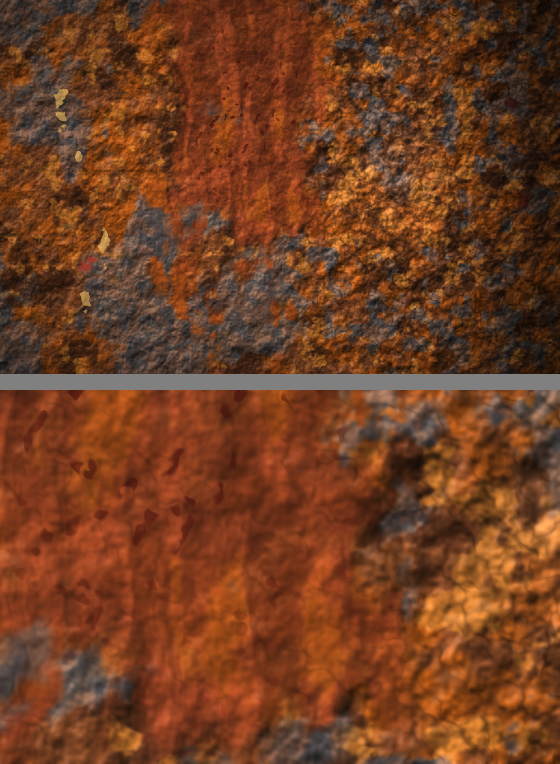
Top: the whole. Bottom: its middle third, enlarged.
A Shadertoy shader for this texture:

```glsl
// Weathered iron sheet: streaked red rust between slate patches and coarse ochre grit.
// Warped layered noise picks the pigments, cellular noise makes the pits and granules,
// and a slanted difference of the height field lights the crust.

const vec3 BROWN  = vec3(.41, .225, .12);
const vec3 ORANGE = vec3(.56, .27, .07);
const vec3 UMBER  = vec3(.21, .115, .07);
const vec3 RED    = vec3(.47, .20, .105);
const vec3 OCHRE  = vec3(.68, .41, .15);
const vec3 STEEL  = vec3(.25, .255, .27);
const vec3 ASH    = vec3(.38, .29, .25);
const vec3 DUST   = vec3(.60, .44, .34);
const vec3 CHALK  = vec3(.86, .79, .70);
const vec3 CREAM  = vec3(.80, .62, .34);
const vec3 PINK   = vec3(.64, .21, .16);
const vec3 PIT    = vec3(.24, .06, .045);

const float RELIEF = 4.6;                     // strength of the slanted light
const vec2  LIGHT_STEP = vec2(-.0025, .0038); // towards the light, in canvas heights

// Clusters of chipped paint: centre and radii, as fractions of the canvas
const vec4 CHIPS[8] = vec4[8](
    vec4(.155, .27, .022, .16), vec4(.18, .03, .02, .05),
    vec4(.31, .03, .015, .04),  vec4(.74, .12, .028, .14),
    vec4(.565, .36, .02, .13),  vec4(.95, .86, .02, .10),
    vec4(.985, .15, .015, .15), vec4(.69, .72, .02, .10));
// Larger flakes and dark knots: centre and size
const vec3 FLAKES[4] = vec3[4](
    vec3(.102, .71, .034), vec3(.183, .335, .024),
    vec3(.155, .20, .022), vec3(.14, .59, .014));
const vec3 KNOTS[2] = vec3[2](vec3(.914, .73, .022), vec3(.93, .46, .022));

float hash(vec2 p) {
    vec3 q = fract(p.xyx * .1031);
    q += dot(q, q.yzx + 33.33);
    return fract((q.x + q.y) * q.z);
}

float valueNoise(vec2 p) {
    vec2 i = floor(p), f = fract(p);
    f = f * f * (3. - 2. * f);
    return mix(mix(hash(i), hash(i + vec2(1, 0)), f.x),
               mix(hash(i + vec2(0, 1)), hash(i + vec2(1, 1)), f.x), f.y);
}

float layers(vec2 p, int octaves) {
    float sum = 0., total = 0., amp = .5;
    for (int i = 0; i < octaves; i++) {
        sum += amp * valueNoise(p);
        total += amp;
        amp *= .5;
        p = p * 2.03 + vec2(17.3, 9.1);
    }
    return sum / total;
}

// Distance to the nearest cell point, and the random value of that cell
vec2 cellular(vec2 p) {
    vec2 best = vec2(9., 0.), i = floor(p);
    for (int y = -1; y <= 1; y++)
    for (int x = -1; x <= 1; x++) {
        vec2 c = i + vec2(x, y);
        float d = length(c + vec2(hash(c + 3.7), hash(c + 51.3)) - p);
        if (d < best.x) best = vec2(d, hash(c + 87.1));
    }
    return best;
}

float crust(vec2 p) { return layers(p * 24., 4); }

void mainImage(out vec4 fragColor, in vec2 fragCoord) {
    vec2 uv = fragCoord / iResolution.xy;
    vec2 p = fragCoord / iResolution.y;
    vec2 aspect = vec2(iResolution.x / iResolution.y, 1.);

    // Noise fields, from broad to fine
    vec2 warped = p + .07 * (vec2(layers(p * 7., 4), layers(p * 7. + 40., 4)) - .5);
    float broad = layers(warped * 7. + 5., 6);
    float blotch = layers(warped * 12. + 60., 5);
    float grit = layers(p * 42. + 20., 3);
    float grain = layers(p * 28. + 90., 4);
    float streak = layers(warped * vec2(34., 2.6) + 11., 4);
    vec2 granule = cellular(p * 58. + 2. * grit);

    // Vertical zones: slate at left, smooth red film in the middle, grit at right
    float x = uv.x + .12 * (broad - .5);
    float left = 1. - smoothstep(.22, .36, x);
    float right = smoothstep(.48, .66, x);
    float middle = (1. - left) * (1. - right);
    float film = middle * mix(.35, 1., smoothstep(.1, .65, uv.y));
    film = smoothstep(.32, .72, film + .9 * (streak - .5) + 1.1 * (blotch - .5));

    // Rust pigments
    vec3 col = mix(BROWN, ORANGE, smoothstep(.36, .62, mix(blotch, grit, .3 + .3 * right)));
    col = mix(col, UMBER, .8 * smoothstep(.5, .66, layers(warped * 15. + 33., 5) + .03 * right));
    col = mix(col, OCHRE, .75 * smoothstep(.56, .7, grain + .03 * right - .02 * left));
    vec3 redCoat = RED * mix(.78, 1.22, smoothstep(.3, .7, streak));
    redCoat = mix(redCoat, ORANGE, .7 * smoothstep(.55, .68, .5 * (streak + blotch)));
    col = mix(col, redCoat, .85 * film);

    // Bare slate: broad patches at left, small grains at right
    float bare = mix(broad, layers(p * 25. + 70., 4), .75 * right);
    bare = smoothstep(.5, .59, bare + .03 * left - .11 * film - .025 * right);
    col = mix(col, mix(STEEL, ASH, smoothstep(.35, .6, grit)), .85 * bare);

    // Pale bloom and slanted light on the crust
    vec2 haze = (uv - vec2(.72, .54)) / vec2(.07, .13);
    col = mix(col, DUST, .5 * exp(-dot(haze, haze)) * smoothstep(.3, .65, grit));
    float lit = RELIEF * (crust(p) - crust(p + LIGHT_STEP)) * mix(1., .5, film);
    lit = clamp(lit, -.6, .65);
    col *= 1. + lit;
    col = mix(col, DUST, smoothstep(.08, .5, lit) * mix(.3, .6, bare));
    col *= mix(1., mix(1.18, .66, smoothstep(.2, .75, granule.x)), .35 + .45 * right);

    // Dark drops on the film
    vec2 pit = cellular(p * vec2(38., 27.) + 1.2 * (grit - .5));
    vec2 fromPits = (uv - vec2(.43, .7)) / vec2(.13, .27);
    float drop = 1. - smoothstep(.14, .27, pit.x + .1 * (1. - pit.y));
    col = mix(col, PIT, .75 * drop * step(.5, pit.y) * exp(-dot(fromPits, fromPits)));
    for (int i = 0; i < 2; i++) {
        float d = length((uv - KNOTS[i].xy) * aspect) / KNOTS[i].z + 1.6 * (grit - .5);
        col = mix(col, PIT * 1.3, .7 * (1. - smoothstep(.6, 1.1, d)));
    }

    // Chipped paint and flakes
    float cluster = 0.;
    for (int i = 0; i < 8; i++) {
        vec2 d = (uv - CHIPS[i].xy) / CHIPS[i].zw;
        cluster = max(cluster, exp(-dot(d, d)));
    }
    float chip = smoothstep(.59, .66, mix(grain, grit, .4) - .3 * (1. - cluster));
    float pinkness = left * smoothstep(.45, .55, layers(p * 18. + 7., 3));
    col = mix(col, mix(CHALK, PINK, pinkness), .85 * chip);
    for (int i = 0; i < 4; i++) {
        vec2 d = (uv - FLAKES[i].xy) * aspect / (FLAKES[i].z * vec2(.65, 1.25));
        float edge = length(d) + 3. * (grain - .5);
        col = mix(col, CREAM * (1. + .4 * lit), .9 * (1. - smoothstep(.75, 1., edge)));
    }

    // Darkened corners and right side
    vec2 q = uv - vec2(.47, .5);
    col *= 1.14 - 1.05 * dot(q, q);
    col *= 1. - .45 * smoothstep(.74, 1., uv.x);
    fragColor = vec4(clamp(col, 0., 1.), 1.);
}
```
